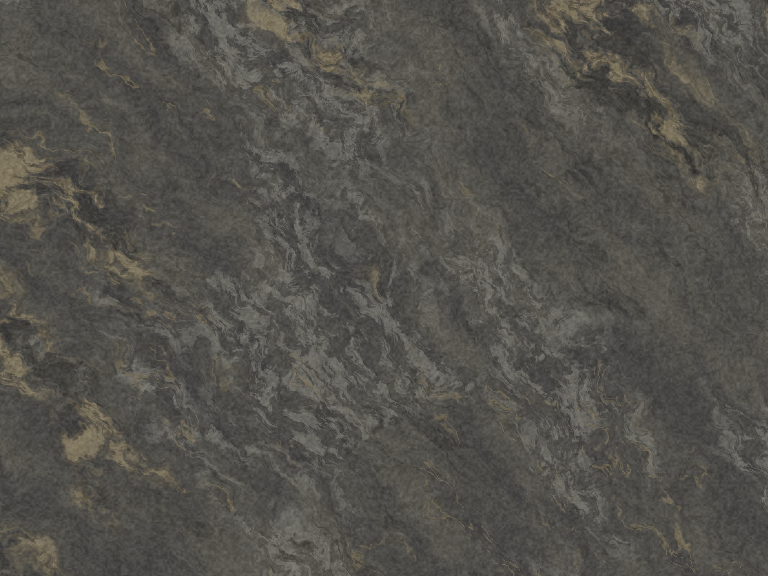
Give the GLSL for this texture, as a Shadertoy shader.

```glsl
float hash(vec2 p) {
    vec3 q = fract(vec3(p.xyx) * 0.1031);
    q += dot(q, q.yzx + 33.33);
    return fract((q.x + q.y) * q.z);
}

float noise(vec2 p) {
    vec2 cell = floor(p), f = fract(p);
    f = f * f * (3.0 - 2.0 * f);
    return mix(mix(hash(cell), hash(cell + vec2(1, 0)), f.x),
               mix(hash(cell + vec2(0, 1)), hash(cell + vec2(1, 1)), f.x), f.y);
}

// Fractal noise with mean 0.5; a higher gain is rougher
float fbm(vec2 p, float gain) {
    float sum = 0.0, amp = 1.0, total = 0.0;
    for (int i = 0; i < 5; i++) {
        sum += amp * noise(p);
        total += amp;
        p = p * 2.03 + vec2(17.3, 9.1);
        amp *= gain;
    }
    return sum / total;
}

vec2 warp(vec2 p) {
    return vec2(fbm(p, 0.55), fbm(p + 41.7, 0.55)) - 0.5;
}

// Coordinates along and across the bedding, which steepens to the right
vec2 bedding(vec2 p) {
    return vec2(0.64 * p.x - 0.77 * p.y,
                0.7 * p.y + 0.55 * p.x + 0.16 * p.x * p.x) + 20.0;
}

float relief(vec2 p) {
    return fbm(bedding(p) * vec2(24.0, 52.0), 0.75);
}

void mainImage(out vec4 fragColor, in vec2 fragCoord) {
    vec2 uv = fragCoord / iResolution.y;
    vec2 bent = uv + 0.17 * warp(uv * 3.0 + 5.0) + 0.045 * warp(uv * 20.0);
    vec2 flow = bedding(bent);

    // Dark rock with long streaks and faint clouds
    float streak = fbm(flow * vec2(5.0, 24.0), 0.7);
    float cloud = fbm(uv * 4.0 + 60.0, 0.6);
    float tone = smoothstep(0.3, 0.7, 0.65 * streak + 0.35 * cloud);
    vec3 color = mix(vec3(0.275, 0.272, 0.265), vec3(0.35, 0.342, 0.312), tone);
    float seam = abs(fbm(flow * vec2(2.5, 13.0) + 31.0, 0.6) - 0.5);
    color *= 1.0 - 0.16 * smoothstep(0.03, 0.0, seam) * smoothstep(0.42, 0.6, cloud);

    // Ashy patches, broken into fine flecks
    float ashZone = smoothstep(0.5, 0.66, fbm(flow * vec2(2.4, 7.0) + 83.0, 0.55));
    float fleck = fbm(flow * vec2(30.0, 65.0) + 12.0, 0.75);
    float ash = ashZone * smoothstep(0.45, 0.62, fleck);
    color = mix(color, vec3(0.47, 0.465, 0.435), 0.7 * ash);

    // Ragged ochre crusts in diagonal belts, with thin broken veins
    float belt = fbm(flow * vec2(2.2, 8.0) + 7.0, 0.55);
    float zone = smoothstep(0.5, 0.66, belt);
    float crust = fbm(flow * vec2(17.0, 34.0) + 52.0, 0.7);
    float ochre = zone * smoothstep(0.46, 0.56, crust);
    float line = abs(fbm(flow * vec2(4.0, 15.0) + 71.0, 0.6) - 0.5);
    float vein = smoothstep(0.02, 0.004, line) * smoothstep(0.46, 0.58, crust)
               * smoothstep(0.44, 0.58, fbm(flow * vec2(2.5, 6.0) + 95.0, 0.55));
    color = mix(color, vec3(0.44, 0.395, 0.31), 0.68 * max(ochre, vein));
    float cream = smoothstep(0.3, 0.8, zone) * smoothstep(0.555, 0.61, crust) + 0.35 * vein;
    color = mix(color, vec3(0.56, 0.52, 0.42), 0.55 * min(cream, 1.0));
    color *= 1.0 - 0.18 * zone * smoothstep(0.47, 0.41, crust);

    // Raking light on the rough surface and fine grain
    float slope = relief(bent) - relief(bent + vec2(-0.003, 0.004));
    color *= 1.0 + 0.55 * clamp(slope, -0.25, 0.25);
    float grain = 0.65 * noise(uv * 260.0) + 0.35 * noise(uv * 120.0 + 8.0) - 0.5;
    color += 0.1 * grain;

    fragColor = vec4(color, 1.0);
}
```
